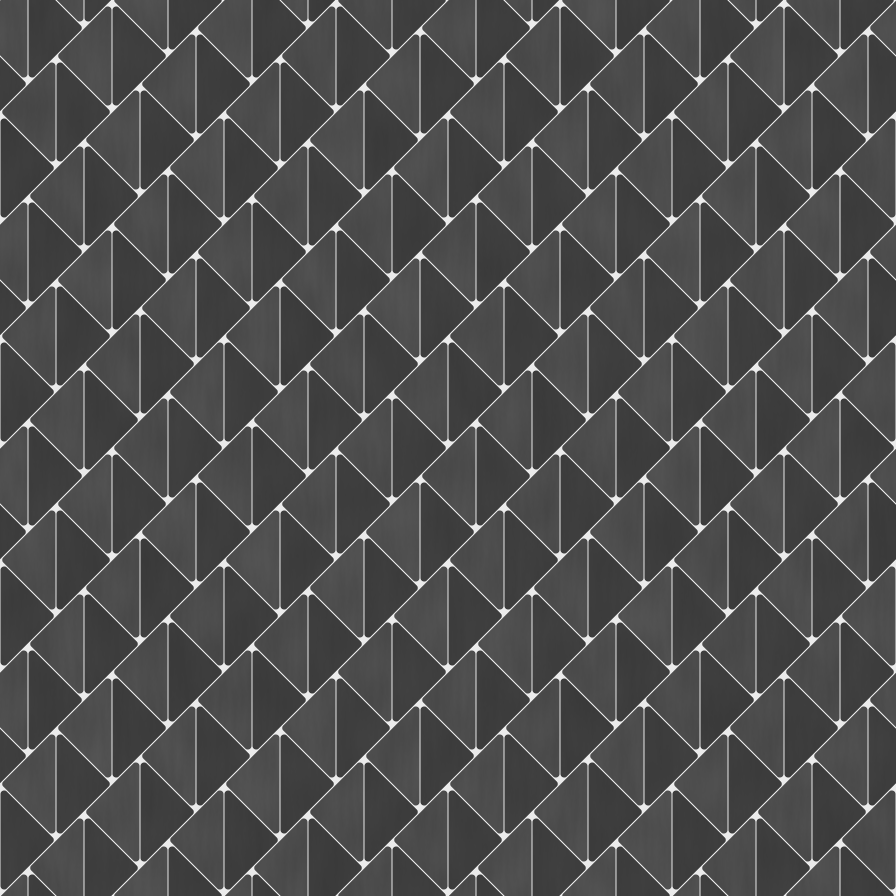
This pattern is drawn by a Shadertoy shader. Its source:

```glsl
// Dark slate triangles in staggered diagonal rows with thin pale joints and star-shaped corners.

const float UNITS = 16.0;         // canvas width in half-diagonals of a square
const float JOINT = 0.0088;       // half width of a joint
const float ROUNDING = 0.067;     // corner radius of a triangle
const vec3 GROUT = vec3(0.92);
const float LIGHT_SLATE = 0.300;
const float DARK_SLATE = 0.240;

vec2 hash22(vec2 p) {
    vec3 h = fract(p.xyx * vec3(0.1031, 0.1030, 0.0973));
    h += dot(h, h.yzx + 33.33);
    return fract((h.xx + h.yz) * h.zy);
}

float cornerGradient(vec2 cell, vec2 offset) {
    float angle = 6.2832 * hash22(cell).x;
    return dot(vec2(cos(angle), sin(angle)), offset);
}

float gradientNoise(vec2 p) {
    vec2 i = floor(p), f = fract(p);
    vec2 u = f * f * f * (f * (f * 6.0 - 15.0) + 10.0);
    vec2 e = vec2(1.0, 0.0);
    float low = mix(cornerGradient(i, f), cornerGradient(i + e, f - e), u.x);
    float high = mix(cornerGradient(i + e.yx, f - e.yx),
                     cornerGradient(i + e.xx, f - e.xx), u.x);
    return mix(low, high, u.y);
}

float segmentDistance(vec2 p, vec2 a, vec2 b) {
    vec2 ab = b - a;
    return length(p - a - ab * clamp(dot(p - a, ab) / dot(ab, ab), 0.0, 1.0));
}

// Rounded half of the diamond |x| + |y| < 1, folded into one quadrant.
float triangleDistance(vec2 p, float joint, float radius) {
    vec2 q = abs(p);
    float inset = joint + radius;
    float height = 1.0 - 2.41421 * inset;
    vec2 acute = vec2(inset, height);
    vec2 square = vec2(inset + height, 0.0);
    float d = min(segmentDistance(q, vec2(inset, 0.0), acute),
                  segmentDistance(q, acute, square));
    bool inside = q.x > inset && q.x + q.y < inset + height;
    return (inside ? -d : d) - radius;
}

// Returns the position inside a square (xy) and the square's centre (zw).
vec4 staggeredSquares(vec2 p) {
    vec2 st = 0.5 * vec2(p.x + p.y, p.x - p.y);
    float row = floor(st.y);
    float shift = 0.5 * (1.0 - mod(row, 2.0));
    vec2 centre = vec2(floor(st.x + shift) + 0.5 - shift, row + 0.5);
    centre = vec2(centre.x + centre.y, centre.x - centre.y);
    return vec4(p - centre, centre);
}

// Soft clouds and upright grain, different in every triangle.
float slateTone(vec2 p, vec2 id) {
    vec2 seed = hash22(id * 2.0 + 7.0);
    vec2 q = p + 40.0 * seed;
    float cloud = gradientNoise(q * vec2(1.8, 1.1));
    float grain = gradientNoise(q * vec2(11.0, 1.4) + 0.5 * cloud);
    float speckle = gradientNoise(q * vec2(26.0, 9.0));
    return 0.032 * cloud + 0.012 * grain + 0.005 * speckle + 0.014 * (seed.x - 0.5);
}

void mainImage(out vec4 fragColor, in vec2 fragCoord) {
    vec2 p = fragCoord / iResolution.xy * UNITS;
    float pixel = UNITS / iResolution.y;

    // Square and triangle, with identities that wrap at the canvas edges
    vec4 tile = staggeredSquares(p);
    float rightSide = step(0.0, tile.x);
    vec2 id = mod(tile.zw, UNITS) + vec2(37.0 * rightSide, 0.0);

    // Slate surface
    float tone = mix(LIGHT_SLATE, DARK_SLATE, rightSide);
    tone += slateTone(tile.xy, id) * mix(1.0, 0.55, rightSide);

    // Joints and rounded corners
    float d = triangleDistance(tile.xy, JOINT, ROUNDING);
    float grout = clamp(0.5 + d / pixel, 0.0, 1.0);

    fragColor = vec4(mix(vec3(tone), GROUT, grout), 1.0);
}
```
